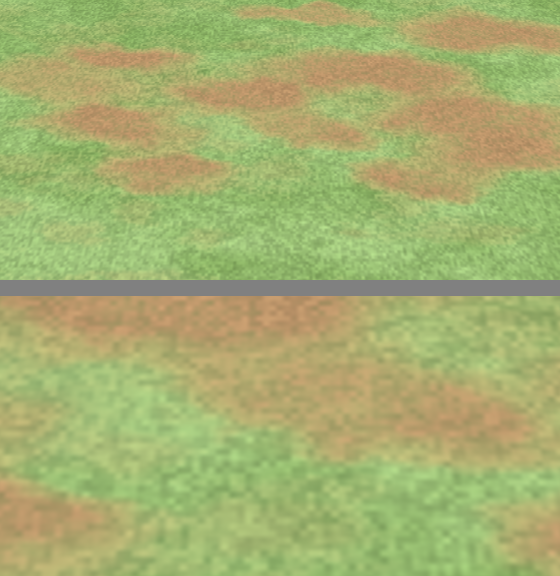
Top, the full canvas; bottom, a detail of the centre.
Write a Shadertoy shader that draws this texture.

```glsl
// Sunlit lawn seen at a slant, with soft-edged patches of dry brown grass.

const vec3 GRASS_DEEP  = vec3(0.525, 0.68, 0.375);
const vec3 GRASS_LIGHT = vec3(0.635, 0.78, 0.49);
const vec3 STRAW       = vec3(0.70, 0.685, 0.44);
const vec3 DRY_BROWN   = vec3(0.725, 0.57, 0.405);

const int   PATCHES       = 12;
const vec2  PATCH_RADIUS  = vec2(0.33, 0.088);
const vec2  PATCH_SPAN    = vec2(0.35, 0.92);   // lowest and highest row
const float PATCH_START   = 0.72;
const float GOLDEN        = 0.618;
const float PATCH_TILT    = 0.07;
const vec2  EDGE_SOFTNESS = vec2(-0.32, 0.62);
const float HORIZON       = 2.6;
const float GRAIN_SCALE   = 112.0;
const float GRAIN_DEPTH   = 0.26;

float hash(vec2 p) {
    vec3 q = fract(p.xyx * 0.1031);
    q += dot(q, q.yzx + 33.33);
    return fract((q.x + q.y) * q.z);
}

float noise(vec2 p) {
    vec2 cell = floor(p), f = fract(p);
    f = f * f * (3.0 - 2.0 * f);
    return mix(mix(hash(cell), hash(cell + vec2(1, 0)), f.x),
               mix(hash(cell + vec2(0, 1)), hash(cell + vec2(1, 1)), f.x), f.y);
}

// Rotated octaves, centred on zero
float fbm(vec2 p) {
    float sum = 0.0, amp = 0.5;
    for (int i = 0; i < 4; i++) {
        sum += amp * (noise(p) - 0.5);
        p = mat2(1.6, 1.2, -1.2, 1.6) * p + 17.3;
        amp *= 0.55;
    }
    return sum;
}

// Dryness from the union of scattered, ragged ellipses
float dryness(vec2 p) {
    vec2 warp = vec2(fbm(p * vec2(5.0, 11.0) + 40.0),
                     fbm(p * vec2(6.0, 13.0) + 80.0));
    p += warp * vec2(0.32, 0.09);
    float green = 1.0;
    for (int i = 0; i < PATCHES; i++) {
        float n = float(i);
        float row = n / float(PATCHES - 1);
        vec2 jitter = vec2(hash(vec2(n, 3.0)), hash(vec2(n, 9.0))) - 0.5;
        vec2 centre = vec2(2.0 * fract(PATCH_START + n * GOLDEN),
                           mix(PATCH_SPAN.x, PATCH_SPAN.y, row));
        vec2 d = p - centre - jitter * vec2(0.22, 0.07);
        d.y += PATCH_TILT * d.x;
        vec2 radius = PATCH_RADIUS * mix(0.65, 1.2, hash(vec2(n, 21.0)));
        radius *= mix(vec2(1.0, 1.08), vec2(1.2, 0.75), row);
        float inside = 1.0 - length(d / radius);
        float strength = mix(0.95, 0.45, hash(vec2(n, 33.0)) * (0.35 + 0.65 * row));
        green *= 1.0 - strength * smoothstep(EDGE_SOFTNESS.x, EDGE_SOFTNESS.y, inside);
    }
    return 1.0 - green;
}

void mainImage(out vec4 fragColor, in vec2 fragCoord) {
    vec2 p = fragCoord / iResolution.y;
    p.x += 1.0 - 0.5 * iResolution.x / iResolution.y;

    // Ground coordinates, compressed towards the far edge
    float depth = 1.0 / (HORIZON - p.y);
    vec2 ground = vec2((p.x - 1.0) * depth * 2.1, depth * 5.6) + 5.0;

    // Blade grain, fine and clumped
    float fine = noise(ground * GRAIN_SCALE) - 0.5;
    float blades = noise(mat2(0.8, 0.6, -0.6, 0.8) * ground * GRAIN_SCALE * 0.6) - 0.5;
    float clumps = fbm(ground * vec2(14.0, 26.0));
    float grain = 0.65 * fine + 0.35 * blades + 0.22 * clumps;

    // Broad light and dark bands in the green
    float mottle = fbm(p * vec2(2.4, 7.0) + 11.0);
    float light = 0.60 + 2.2 * mottle + 0.6 * clumps + 0.25 * grain
                - 0.20 * smoothstep(0.65, 1.0, p.y);
    vec3 color = mix(GRASS_DEEP, GRASS_LIGHT, clamp(light, 0.0, 1.0));

    // Faint yellowing of the healthy grass
    float yellowing = smoothstep(0.02, 0.30, fbm(p * vec2(4.0, 12.0) + 63.0) + 0.2 * grain);
    color = mix(color, STRAW, 0.42 * yellowing);

    // Green fades through straw to brown, unevenly inside each patch
    float dry = dryness(p);
    float uneven = fbm(p * vec2(5.0, 14.0) + 27.0);
    dry = clamp(dry * (1.0 + 0.4 * grain + 0.3 * clumps + 0.6 * uneven), 0.0, 1.0);
    color = mix(color, STRAW, smoothstep(0.07, 0.56, dry));
    color = mix(color, DRY_BROWN, smoothstep(0.46, 1.04, dry));

    color *= 1.0 + GRAIN_DEPTH * grain;
    fragColor = vec4(color, 1.0);
}
```
